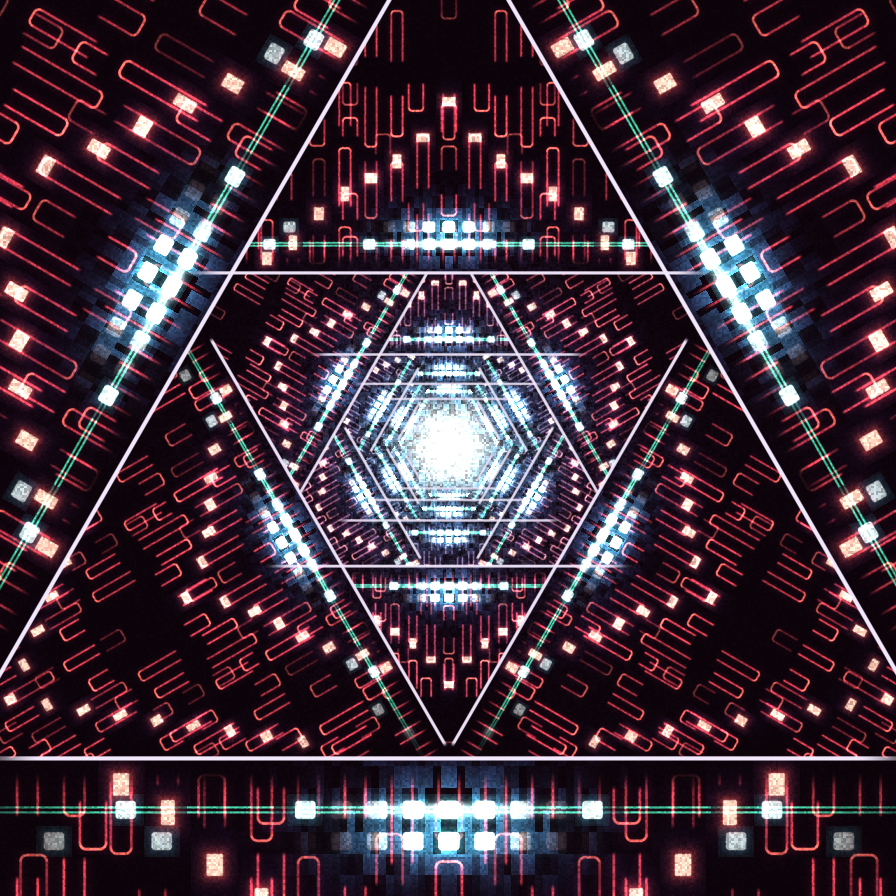
Write a Shadertoy shader that draws this background.

```glsl
// A neon tunnel of nested triangles that flip at each step towards a white core.
// Each triangle has folded wall coordinates; open circuit loops, beads and a lit
// wire are laid out in them, then the haze, grain and frames are added on top.

float hash(vec2 p) {
    vec3 q = fract(p.xyx * 0.1031);
    q += dot(q, q.yzx + 33.33);
    return fract((q.x + q.y) * q.z);
}

float box(vec2 p, vec2 halfSize) {
    vec2 q = abs(p) - halfSize;
    return length(max(q, 0.0)) + min(max(q.x, q.y), 0.0);
}

float stroke(float dist, float halfWidth) {
    float soft = 0.9 / iResolution.y;
    return 1.0 - smoothstep(halfWidth - soft, halfWidth + soft, abs(dist));
}

// Distance from the centre to the flat side of triangle n, as 1 / depth
float frameSize(float n) { return 1.0 / (2.87 + 2.3 * n); }

vec2 flipped(vec2 p, float n) {
    return vec2(abs(p.x), mod(n, 2.0) < 0.5 ? p.y : -p.y);
}

// Wall coordinates: x along the side, y outwards (1 on the side), z the scale
vec3 wallCoords(vec2 p, float n) {
    vec2 q = flipped(p, n);
    float flatSize = frameSize(n), slantSize = 0.88 * flatSize;
    vec3 flatWall = vec3(q.x / flatSize, -q.y / flatSize, flatSize);
    vec3 slantWall = vec3(dot(q, vec2(-0.5, 0.866)) / slantSize,
                          dot(q, vec2(0.866, 0.5)) / slantSize, slantSize);
    return flatWall.y > slantWall.y ? flatWall : slantWall;
}

// Hairpin loops, open at one end, stretched outwards in two overlapping grids
vec3 circuit(vec2 w, float size, float n) {
    vec3 tint = mix(vec3(0.68, 0.21, 0.21), vec3(0.22, 0.42, 0.5), smoothstep(1.0, 5.0, n));
    vec3 light = vec3(0.0);
    for (int k = 0; k < 2; k++) {
        float f = float(k);
        vec2 cell = mix(vec2(0.15, 0.42), vec2(0.19, 0.23), f);
        float column = round(w.x / cell.x);
        float slide = hash(vec2(column, 7.0 + f)) * cell.y;
        float row = round((w.y - slide) / cell.y);
        float pick = hash(vec2(column + 31.0 * f, row + 5.0));
        vec2 local = w - vec2(column * cell.x, row * cell.y + slide);
        vec2 halfSize = cell * vec2(0.22, 0.18 + 0.28 * pick);
        float d = abs(box(local, halfSize - 0.02) - 0.02) * size;
        float end = local.y * (fract(pick * 17.0) > 0.5 ? 1.0 : -1.0);
        float open = 1.0 - smoothstep(halfSize.y - 0.05, halfSize.y - 0.03, end);
        float lit = step(0.38 + 0.1 * f, pick) * (0.3 + 0.85 * hash(vec2(row, column))) * open;
        float tip = smoothstep(0.02, 0.0, halfSize.y - 0.01 + end);
        light += lit * ((tint + vec3(0.35, 0.25, 0.14) * tip) * stroke(d, 0.0006 + 0.0026 * size)
               + vec3(0.12, 0.02, 0.06) * exp(-d / (0.001 + 0.009 * size)));
    }
    return light * smoothstep(1.04, 1.12, w.y);
}

// Chevron chains of warm beads with a violet fringe
vec3 beads(vec2 w, float size) {
    vec3 light = vec3(0.0);
    for (int k = 0; k < 2; k++) {
        float f = float(k), id = round(w.x / 0.15);
        float jitter = (hash(vec2(id, 3.0 + f)) - 0.5) * 0.16 * (1.0 - f);
        vec2 centre = vec2(id * 0.15, 1.95 + 1.37 * f - (0.87 + 0.4 * f) * id * 0.15 + jitter);
        float shape = hash(vec2(id, 23.0 + f));
        float d = max(box(w - centre, mix(vec2(0.012, 0.04), vec2(0.032, 0.016), shape)), 0.0) * size;
        float lit = (0.65 + 0.35 * hash(vec2(id, 11.0))) * step(id, 8.0);
        light += lit * (vec3(0.5, 0.8, 0.68) * stroke(d, 0.001 + 0.003 * size)
               + vec3(0.85, 0.27, 0.14) * exp(-d / (0.017 * size))
               + vec3(0.04, 0.03, 0.13) * exp(-d / (0.05 * size)));
    }
    return light;
}

// Green double wire with a cluster of bright blocks at its middle
vec3 wire(vec2 w, float size) {
    float offset = w.y - 1.165;
    float extent = 1.0 - smoothstep(1.1, 1.75, w.x);
    float dash = 0.4 + 0.6 * step(0.3, hash(vec2(floor(w.x / 0.07), 2.0)));
    float d = abs(abs(offset) - 0.008) * size;
    vec3 light = vec3(0.2, 0.75, 0.55) * stroke(d, 0.0009 + 0.001 * size) * extent * dash;
    light += vec3(0.8, 0.95, 0.9) * exp(-16.0 * w.x * w.x - 2500.0 * offset * offset);

    vec2 id = round(vec2(w.x / 0.115, offset / 0.1));
    float rowFade = id.y == 0.0 ? 1.0 : id.y == 1.0 ? 0.85 : 0.0;
    float spark = 0.8 * step(0.84, hash(id + 17.0)) * extent;
    float lit = rowFade * (1.6 * exp(-16.0 * w.x * w.x) + spark);
    float block = max(box(vec2(w.x, offset) - id * vec2(0.115, 0.1), vec2(0.022, 0.018)), 0.0) * size;
    vec3 blockTint = mix(vec3(0.6, 0.35, 0.3), vec3(0.9, 0.92, 0.85), smoothstep(0.3, 0.9, lit));
    light += lit * (blockTint * stroke(block, 0.001 + 0.008 * size)
           + vec3(0.14, 0.36, 0.38) * exp(-block / (0.025 * size)));

    // Streaked teal and blue halo
    float streak = 1.5 * pow(hash(vec2(floor(w.x / 0.025), floor(offset / 0.07))), 1.5);
    float halo = offset - 0.05;
    light += vec3(0.12, 0.42, 0.44) * streak * exp(-12.0 * w.x * w.x - 50.0 * halo * halo);
    light += vec3(0.08, 0.07, 0.19) * streak * exp(-6.0 * w.x * w.x - 18.0 * halo * halo);
    return light;
}

// White edges of triangle n, each trimmed to its own length
float frameLines(vec2 p, float n) {
    vec2 q = flipped(p, n);
    float size = frameSize(n), slant = 0.88 * size, width = 0.0011 + 0.0036 * size;
    float along = dot(q, vec2(-0.5, 0.866)) / slant;
    float reach = 1.66 * pow(0.78, n - 1.0) * (along > 0.0 ? 1.0 : 0.82);
    float side = stroke(dot(q, vec2(0.866, 0.5)) - slant, width) * (1.0 - smoothstep(reach, reach + 0.04, abs(along)));
    float base = stroke(q.y + size, width) * (1.0 - smoothstep(1.3, 1.55, q.x / size));
    return max(side, base);
}

void mainImage(out vec4 fragColor, in vec2 fragCoord) {
    vec2 p = (fragCoord - 0.5 * iResolution.xy) / iResolution.y - vec2(0.001, 0.002);
    float grain = hash(floor((p + 1.0) * 384.0));
    float patchy = hash(floor((p + 1.0) * 150.0));
    vec3 color = vec3(0.04, 0.01, 0.03) + vec3(0.015, 0.005, 0.015) * grain;

    // Walls: the first triangle that leaves this point outside owns it
    for (int i = 0; i < 9; i++) {
        float n = float(i);
        vec3 wall = wallCoords(p, n);
        if (wall.y > 1.0) {
            vec2 w = vec2(abs(wall.x), wall.y);
            vec3 light = circuit(w, wall.z, n) + beads(w, wall.z) + wire(w, wall.z);
            color += light * (0.8 + 0.4 * grain) * mix(1.0, 0.8, smoothstep(2.0, 6.0, n));
            break;
        }
    }

    // Haze and hexagonal core
    float r = max(abs(p.y), 0.866 * abs(p.x) + 0.5 * abs(p.y));
    color += vec3(0.19, 0.13, 0.29) * exp(-r * r / 0.025) * (0.6 * grain + 0.6 * patchy * patchy);
    color += vec3(0.14, 0.5, 0.46) * exp(-r * r / 0.008) * (0.1 + 0.4 * grain + 0.9 * patchy * patchy);
    color += vec3(1.2, 1.2, 1.15) * exp(-pow(r / 0.045, 3.0)) * (0.75 + 0.35 * grain);

    // Frames
    for (int i = 0; i < 9; i++) {
        float line = frameLines(p, float(i));
        color = mix(color, max(color, vec3(0.95, 0.91, 0.99)), line * (1.0 - 0.03 * float(i)));
    }
    fragColor = vec4(clamp(color, 0.0, 1.0), 1.0);
}
```
